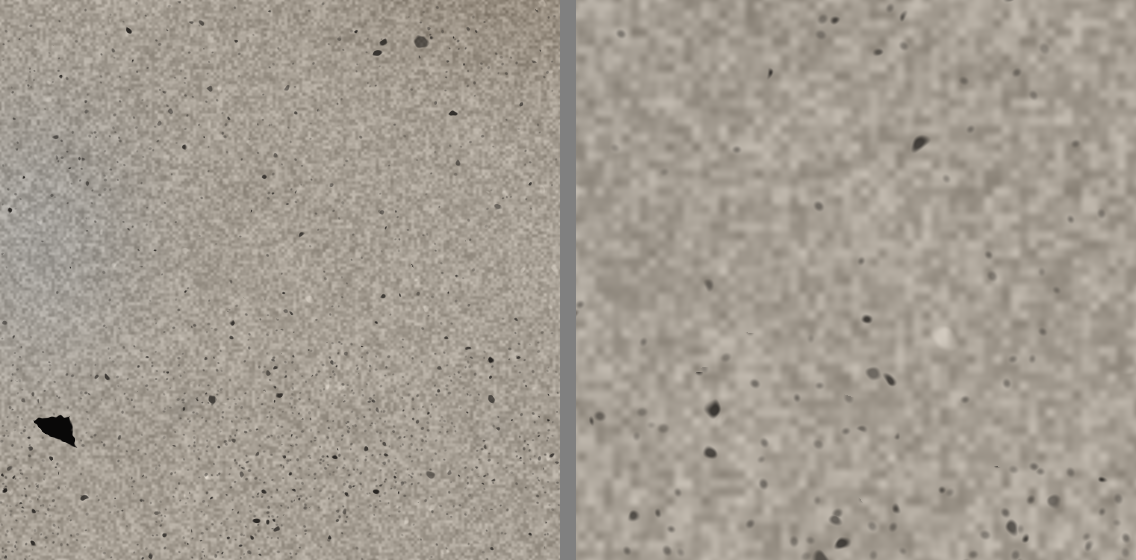
Left, the full canvas; right, a detail of the centre.
Reproduce this texture procedurally as a three.js fragment shader.

```glsl
// Weathered grey concrete with fine grain, clustered pinholes and one dark chip.

varying vec2 vUv;

#define CONCRETE vec3(0.652, 0.622, 0.579)
#define PIT_COLOR vec3(0.13, 0.12, 0.11)
#define CHIP_COLOR vec3(0.035, 0.032, 0.03)
#define COOL_TINT vec3(-0.022, -0.004, 0.018)
#define WARM_SHADE vec3(-0.06, -0.07, -0.08)
#define GRAIN_FREQ 190.0
#define GRAIN_CONTRAST 0.16
#define BLOTCH_CONTRAST 0.035
#define PIT_CHANCE 0.2
#define SMUDGE_STRENGTH 0.13
#define EDGE_SOFTNESS 0.0014
#define CHIP_CENTER vec2(0.102, 0.232)

float hash(vec2 p) {
  vec3 q = fract(vec3(p.xyx) * 0.1031);
  q += dot(q, q.yzx + 33.33);
  return fract((q.x + q.y) * q.z);
}

float valueNoise(vec2 p) {
  vec2 i = floor(p);
  vec2 f = fract(p);
  f = f * f * (3.0 - 2.0 * f);
  float low = mix(hash(i), hash(i + vec2(1.0, 0.0)), f.x);
  float high = mix(hash(i + vec2(0.0, 1.0)), hash(i + vec2(1.0, 1.0)), f.x);
  return mix(low, high, f.y);
}

// Soft round falloff around a point, used for broad zones
float zone(vec2 uv, vec2 center, vec2 size) {
  vec2 d = (uv - center) / size;
  return exp(-dot(d, d));
}

// How crowded the pinholes are: the lower part and an upper left patch
float pitDensity(vec2 uv) {
  float crowd = 0.22 + 0.7 * smoothstep(0.5, 0.3, uv.y);
  crowd += 0.8 * zone(uv, vec2(0.32, 0.79), vec2(0.24, 0.09));
  float patches = valueNoise(uv * 8.0 + 4.7);
  return crowd * (0.25 + 1.5 * patches * patches);
}

// Cellular scatter of stretched spots; radius and softness are canvas lengths
float spots(vec2 uv, float freq, float chance, vec2 radii, float softness, float stretch) {
  vec2 cell = floor(uv * freq);
  float cover = 0.0;
  for (int y = -1; y <= 1; y++) {
    for (int x = -1; x <= 1; x++) {
      vec2 id = cell + vec2(float(x), float(y));
      vec2 key = id + freq * 3.7;
      vec2 jitter = vec2(hash(key + 11.3), hash(key + 47.9));
      vec2 center = (id + 0.15 + 0.7 * jitter) / freq;
      float size = hash(key + 83.1);
      float radius = mix(radii.x, radii.y, size * size);
      float angle = 6.2832 * hash(key + 29.5);
      vec2 axis = vec2(cos(angle), sin(angle));
      vec2 d = uv - center;
      d = vec2(dot(d, axis) / stretch, dot(d, vec2(-axis.y, axis.x)));
      float spot = 1.0 - smoothstep(max(radius - softness, 0.0), radius + softness, length(d));
      float present = step(hash(key + 61.7), chance);
      float depth = mix(0.45, 1.0, hash(key + 5.3));
      cover = max(cover, spot * present * depth);
    }
  }
  return cover;
}

// Angular broken hole: four half planes cut together
float chipDistance(vec2 p) {
  float upper = dot(p, vec2(-0.11, 0.99)) - 0.0235;
  float right = dot(p, vec2(0.98, 0.196)) - 0.0267;
  float lower = dot(p, vec2(-0.33, -0.94)) - 0.0164;
  float left = dot(p, vec2(-0.84, -0.55)) - 0.0231;
  return max(max(upper, right), max(lower, left));
}

void main() {
  vec2 uv = vUv;
  vec2 wobble = vec2(valueNoise(uv * 130.0), valueNoise(uv * 130.0 + 71.0)) - 0.5;
  vec2 rough = uv + 0.004 * wobble;

  // Broad tone: blotches, a cool left side, a darker warm corner
  float blotch = 0.6 * valueNoise(uv * 5.0) + 0.4 * valueNoise(uv * 17.0 + 9.0) - 0.5;
  vec3 color = CONCRETE + BLOTCH_CONTRAST * blotch;
  color += COOL_TINT * zone(uv, vec2(0.06, 0.58), vec2(0.2, 0.25));
  color += WARM_SHADE * zone(uv, vec2(1.0, 1.03), vec2(0.35, 0.2));

  // Sandy grain in two sizes
  float grain = valueNoise(uv * GRAIN_FREQ) - 0.5;
  grain += 0.55 * (valueNoise(uv.yx * GRAIN_FREQ * 0.6 + 37.0) - 0.5);
  color += GRAIN_CONTRAST * grain;

  // Faint stains and pale flecks
  float smudge = spots(uv + 0.02 * wobble, 5.0, 0.2, vec2(0.008, 0.018), 0.018, 2.2);
  color *= 1.0 - SMUDGE_STRENGTH * smudge;
  color += 0.13 * spots(rough, 37.0, 0.04, vec2(0.002, 0.005), 0.002, 1.5);

  // Pinholes from faint specks to open pits
  float chance = PIT_CHANCE * pitDensity(uv);
  float pits = 0.45 * spots(uv, 120.0, chance, vec2(0.0014, 0.0024), EDGE_SOFTNESS, 1.2);
  pits = max(pits, 0.85 * spots(rough, 62.0, chance * 0.8, vec2(0.0014, 0.0036), EDGE_SOFTNESS, 1.2));
  pits = max(pits, spots(rough, 23.0, chance * 0.5, vec2(0.003, 0.006), EDGE_SOFTNESS, 1.5));
  pits = max(pits, spots(rough, 7.0, chance * 0.6, vec2(0.006, 0.011), 0.002, 1.3));
  color = mix(color, PIT_COLOR, pits);

  // The single large chip
  float chip = chipDistance(rough + 0.003 * wobble - CHIP_CENTER);
  color = mix(color, CHIP_COLOR, 1.0 - smoothstep(-EDGE_SOFTNESS, EDGE_SOFTNESS, chip));

  gl_FragColor = vec4(color, 1.0);
}
```
